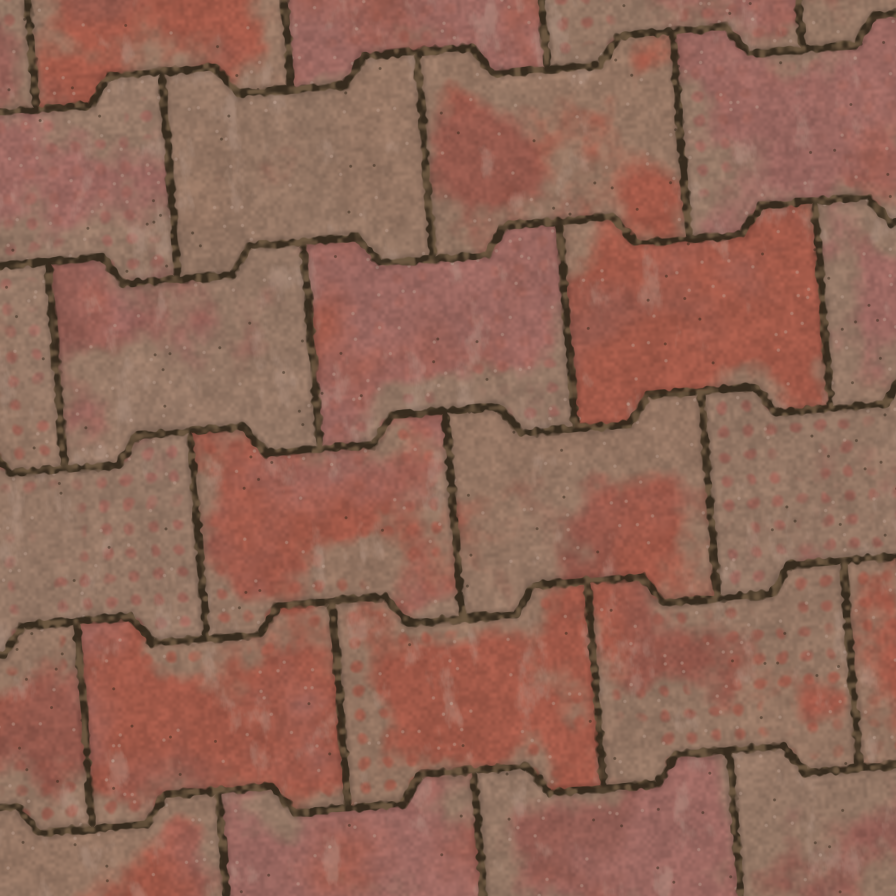
Reproduce this texture procedurally as a Shadertoy shader.

```glsl
const float TILT = 0.0788;                  // rotation of the courses
const vec2  BRICK = vec2(0.286, 0.2012);    // brick width, course height
const vec2  ANCHOR = vec2(0.340, 0.715);    // one crest of the zigzag joint
const float NOTCH = 0.0155;                 // half height of the zigzag
const float SLOPE = 0.0115;                 // half width of its slanted part
const float JOINT = 0.0041;                 // half width of the joints
const float DOT_PITCH = 0.027;

const vec3 RED   = vec3(0.625, 0.345, 0.280);
const vec3 PINK  = vec3(0.605, 0.405, 0.375);
const vec3 BROWN = vec3(0.540, 0.340, 0.300);
const vec3 TAN   = vec3(0.570, 0.470, 0.395);
const vec3 CHALK = vec3(0.730, 0.620, 0.560);
const vec3 SOIL  = vec3(0.190, 0.150, 0.100);
const vec3 MOSS  = vec3(0.410, 0.330, 0.240);

float hash(vec2 p) {
    vec3 q = fract(p.xyx * vec3(0.1031, 0.1030, 0.0973));
    q += dot(q, q.yzx + 33.33);
    return fract((q.x + q.y) * q.z);
}

float noise(vec2 p) {
    vec2 i = floor(p), f = fract(p);
    f = f * f * (3.0 - 2.0 * f);
    return mix(mix(hash(i), hash(i + vec2(1, 0)), f.x),
               mix(hash(i + vec2(0, 1)), hash(i + vec2(1, 1)), f.x), f.y);
}

float fbm(vec2 p) {
    float sum = 0.0, gain = 0.5;
    for (int i = 0; i < 5; i++) {
        sum += gain * noise(p);
        p = mat2(1.6, 1.2, -1.2, 1.6) * p + 7.3;
        gain *= 0.5;
    }
    return sum / 0.97;
}

float segment(vec2 p, vec2 a, vec2 b) {
    vec2 d = b - a;
    return length(p - a - d * clamp(dot(p - a, d) / dot(d, d), 0.0, 1.0));
}

// Sparse soft spots, at most one in each unit cell
float specks(vec2 p, float density) {
    vec2 cell = floor(p);
    vec2 centre = 0.3 + 0.4 * vec2(hash(cell + 17.0), hash(cell + 43.0));
    float spot = 1.0 - smoothstep(0.08, 0.30, length(fract(p) - centre));
    return spot * step(1.0 - density, hash(cell));
}

// Distance to the nearest joint; also gives brick index and local position
float paving(vec2 p, out vec2 id, out vec2 local) {
    vec2 g = p / BRICK;

    // Zigzag between courses, its crests over the joints of the course below
    float line = floor(g.y + 0.5);
    float t = abs(fract(g.x - 0.5 * line + 0.5) - 0.5) * BRICK.x;
    float y = (g.y - line) * BRICK.y;
    float quarter = 0.25 * BRICK.x;
    float wave = NOTCH * clamp((quarter - t) / SLOPE, -1.0, 1.0);
    vec2 crest = vec2(quarter - SLOPE, NOTCH);
    vec2 trough = vec2(quarter + SLOPE, -NOTCH);
    float d = segment(vec2(t, y), crest, trough);
    d = min(d, segment(vec2(t, y), vec2(-0.1, NOTCH), crest));
    d = min(d, segment(vec2(t, y), trough, vec2(0.5, -NOTCH)));

    // Upright joints, staggered by half a brick
    float row = y > wave ? line : line - 1.0;
    float x = g.x - 0.5 * (row + 1.0);
    id = vec2(floor(x), row);
    local = vec2(fract(x), g.y - row) - 0.5;
    return min(d, (0.5 - abs(local.x)) * BRICK.x);
}

vec3 brickColor(vec2 p, vec2 id, vec2 local, float edge) {
    float tone = hash(id + 5.7), wear = hash(id + 21.3);
    vec2 lean = vec2(hash(id + 38.1), hash(id + 64.9)) - 0.5;
    vec2 q = p + 31.0 * vec2(tone, wear);

    // Clay tint of each brick, clouded inside
    float cloud = fbm(q * 11.0);
    vec3 clay = mix(RED, PINK, smoothstep(0.25, 0.75, tone + 0.9 * (cloud - 0.5)));
    float burnt = smoothstep(0.45, 0.70, fbm(q * 8.0 + 50.0) + 0.3 * (wear - 0.5));
    clay = mix(clay, BROWN, 0.65 * burnt);

    // Worn tan patches, mostly towards the rim
    float rim = 1.0 - smoothstep(0.0, 0.065, edge);
    float worn = fbm(q * 10.0 + 90.0) + 0.17 * rim + 0.38 * (wear - 0.5)
               + 0.55 * dot(lean, local);
    float bare = smoothstep(0.46, 0.68, worn);

    // Studs on some bricks keep their red
    vec2 stud = (fract(local * BRICK / DOT_PITCH) - 0.5) * DOT_PITCH;
    float studs = 1.0 - smoothstep(0.003, 0.009, length(stud + 0.004 * (noise(q * 90.0) - 0.5)));
    studs *= step(0.62, hash(id + 83.2)) * smoothstep(0.3, 0.6, noise(q * 25.0));
    vec3 col = mix(clay, TAN, 0.88 * bare * (1.0 - 0.75 * studs));
    col = mix(col, RED, 0.20 * studs);

    // Grain, chalky scuffs and pits
    col *= 1.0 + 0.13 * (noise(q * 230.0) - 0.5) + 0.10 * (noise(q * 95.0) - 0.5);
    col *= 1.0 + 0.12 * (fbm(q * 24.0) - 0.5);
    float scuff = smoothstep(0.62, 0.82, fbm(q * vec2(38.0, 22.0) + 12.0));
    col = mix(col, CHALK, 0.35 * scuff + 0.45 * specks(q * 105.0, 0.05));
    return mix(col, SOIL, 0.5 * specks(q * 120.0 + 9.0, 0.012));
}

void mainImage(out vec4 fragColor, in vec2 fragCoord) {
    float pixel = 1.0 / iResolution.y;
    vec2 p = fragCoord * pixel - ANCHOR;
    float c = cos(TILT), s = sin(TILT);
    p = vec2(c * p.x + s * p.y, c * p.y - s * p.x);

    vec2 id, local;
    float edge = paving(p, id, local);
    vec3 col = brickColor(p, id, local, edge);
    col *= 1.0 - 0.12 * (1.0 - smoothstep(JOINT, 2.5 * JOINT, edge));

    // Ragged joint filled with soil and moss
    float ragged = edge + 0.0045 * (noise(p * 165.0) - 0.5);
    float soft = max(pixel, 0.0014);
    float joint = 1.0 - smoothstep(JOINT - soft, JOINT + soft, ragged);
    vec3 fill = mix(SOIL, MOSS, smoothstep(0.3, 0.9, noise(p * 150.0 + 60.0)));
    fragColor = vec4(mix(col, fill, 0.93 * joint), 1.0);
}
```
